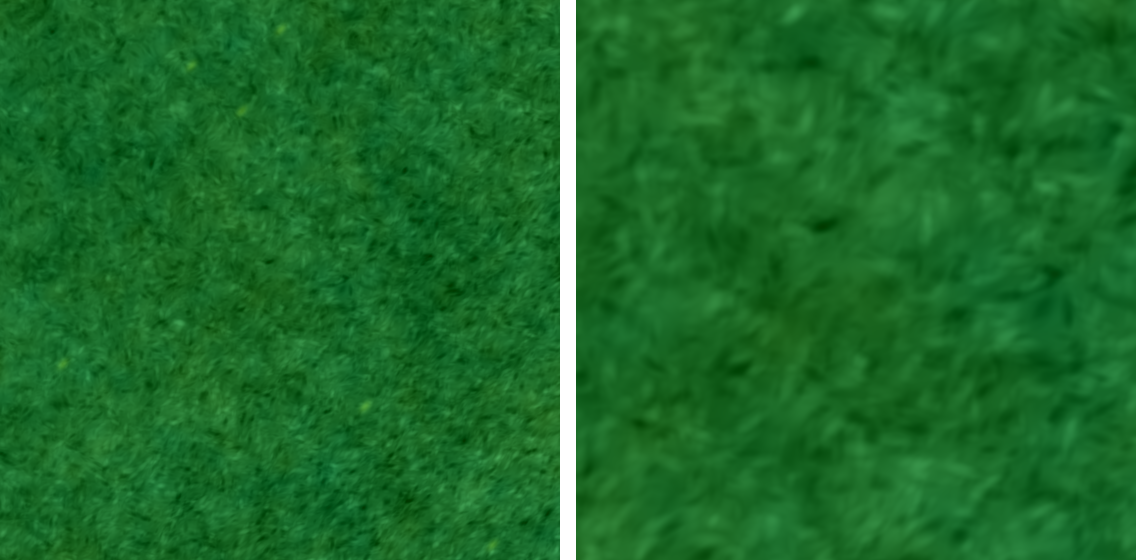
Left: the whole. Right: its middle third, enlarged.
A WebGL 2 fragment shader for this texture:

```glsl
#version 300 es
precision highp float;

uniform vec2 u_resolution;
out vec4 fragColor;

vec3 hash3(vec2 cell) {
    vec3 q = fract(cell.xyx * vec3(0.1031, 0.1030, 0.0973));
    q += dot(q, q.yxz + 33.33);
    return fract((q.xxy + q.yzz) * q.zyx);
}

mat2 rotation(float a) {
    float c = cos(a), s = sin(a);
    return mat2(c, s, -s, c);
}

// Cellular noise: soft elongated tufts, each randomly lighter or darker
float tufts(vec2 p, float lean, float spread, float slimness) {
    vec2 cell = floor(p);
    float sum = 0.0;
    for (int y = -1; y <= 1; y++) {
        for (int x = -1; x <= 1; x++) {
            vec2 id = cell + vec2(x, y);
            vec3 rnd = hash3(id);
            vec3 style = hash3(id + 71.7);
            float angle = lean + spread * (style.x - 0.5);
            vec2 d = (p - id - rnd.xy) * rotation(angle);
            d.y = d.y * slimness + 0.3 * (d.x * d.x) * (style.y - 0.5);
            float body = max(0.0, 1.0 - dot(d, d));
            sum += (rnd.z * 2.0 - 1.0) * body * body;
        }
    }
    return sum;
}

// Rare stray fibres, one candidate per cell
float flecks(vec2 p) {
    vec2 id = floor(p);
    vec3 rnd = hash3(id + 19.3);
    vec2 d = (p - id - 0.3 - 0.4 * rnd.xy) * rotation(0.8);
    return step(0.965, rnd.z) * exp(-dot(d * d, vec2(45.0, 130.0)));
}

// Layered sines for the broad uneven shading
float drift(vec2 p) {
    float sum = 0.0, weight = 0.5;
    for (int i = 0; i < 4; i++) {
        p = rotation(1.1) * p + 0.6 * sin(p.yx * 0.9 + 1.7);
        sum += weight * sin(p.x) * cos(p.y * 0.8 + 0.5);
        p *= 1.7;
        weight *= 0.65;
    }
    return sum;
}

void main() {
    vec2 p = gl_FragCoord.xy / min(u_resolution.x, u_resolution.y);

    // The nap is combed and crisp at lower right, loose and soft at upper left
    float combed = smoothstep(-0.6, 0.7, p.x - p.y);
    float spread = mix(3.0, 1.3, combed);
    vec2 bent = p + 0.003 * sin(p.yx * 47.0 + 2.0 * sin(p * 31.0));

    // Grain from clumps down to single fibres
    float shade = 0.045 * tufts(bent * 19.0 + 3.1, 0.5, 3.0, 1.4);
    shade += 0.065 * tufts(rotation(0.4) * bent * 43.0, 0.95, spread, 1.8);
    shade += mix(0.075, 0.1, combed)
           * tufts(rotation(0.9) * bent * 76.0 + 9.0, 1.5, spread, 2.1);
    shade += mix(0.025, 0.045, combed)
           * tufts(rotation(0.2) * bent * 132.0, 0.8, spread, 2.0);
    shade += 0.035 * drift(p * 6.0 + 1.0);

    vec3 color = vec3(0.093, 0.411, 0.151) + shade * vec3(0.73, 1.0, 0.83);

    // Dye wanders between yellowish and bluish green
    float tint = 0.025 * drift(p * 8.0 + 14.0)
               + 0.014 * tufts(p * 24.0 + 40.0, 0.6, 3.0, 1.4);
    color += tint * vec3(-0.9, 0.1, 1.0);

    color += vec3(0.16, 0.15, 0.02) * flecks(p * 13.0);
    fragColor = vec4(clamp(color, 0.0, 1.0), 1.0);
}
```
